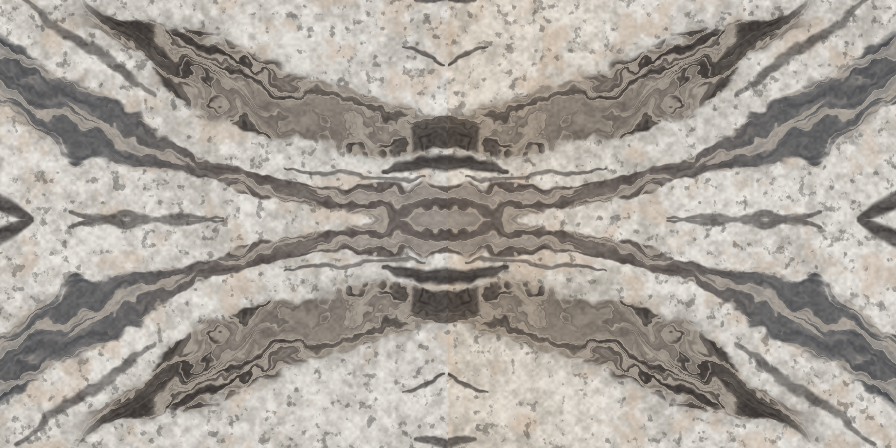
A Shadertoy shader for this texture:

```glsl
// Book-matched granite slab: pale speckled stone with folded dark bands mirrored on both axes.

float hash(vec2 p) {
    return fract(sin(dot(p, vec2(127.1, 311.7))) * 43758.5453);
}

float noise(vec2 p) {
    vec2 i = floor(p), f = fract(p);
    f = f * f * (3.0 - 2.0 * f);
    return mix(mix(hash(i), hash(i + vec2(1, 0)), f.x),
               mix(hash(i + vec2(0, 1)), hash(i + vec2(1, 1)), f.x), f.y);
}

float fbm(vec2 p) {
    float sum = 0.0, amp = 0.53;
    for (int i = 0; i < 4; i++) {
        sum += amp * noise(p);
        p = mat2(1.6, 1.2, -1.2, 1.6) * p + 5.3;
        amp *= 0.5;
    }
    return sum;
}

// Coverage of a ragged band; depth is 1 on its centre line and 0 on its edge.
float cover(float depth, float ragged) {
    return smoothstep(-0.08, 0.16, depth + ragged);
}

// Tapered streak between two points.
float streak(vec2 p, vec2 a, vec2 b, float width) {
    vec2 d = b - a;
    float t = clamp(dot(p - a, d) / dot(d, d), 0.0, 1.0);
    float w = width * (0.25 + 3.0 * t * (1.0 - t));
    return 1.0 - smoothstep(w * 0.5, w + 0.003, length(p - a - d * t));
}

// Thin mineral layers: x is the dark amount, y marks pale ribbons.
vec2 layers(float along, float across, float fold) {
    float bend = fbm(vec2(along * 11.0, across * 13.0));
    float n = fbm(vec2(along * 5.0, across * 42.0 + bend * fold));
    float fine = noise(vec2(along * 22.0, across * 150.0 + bend * fold * 3.0));
    float ribbon = 1.0 - smoothstep(0.025, 0.085, abs(n - 0.53));
    return vec2(smoothstep(0.72, 0.3, n) * 0.5 + 0.4 + 0.3 * (fine - 0.5), ribbon);
}

void mainImage(out vec4 fragColor, in vec2 fragCoord) {
    vec2 uv = fragCoord / iResolution.xy;
    vec2 p = uv * vec2(2.0, 1.0);
    float right = step(1.0, p.x);

    // Fold into one quadrant, with a slight slip across the seam
    vec2 q = abs(p - vec2(1.0, 0.51));
    q.x += 0.012 * right;
    vec2 w = q + 0.045 * (vec2(fbm(q * 8.0), fbm(q * 8.0 + 17.0)) - 0.5);
    w.y += 0.022 * (fbm(q * vec2(22.0, 30.0) + 3.0) - 0.5);
    float ragged = (fbm(w * vec2(13.0, 24.0)) - 0.5) * 1.1;

    // Pale crystalline ground
    float cloud = fbm(p * 9.0);
    float grain = fbm(p * 48.0);
    float speck = noise(p * 115.0 + 9.0);
    vec3 color = mix(vec3(0.73, 0.715, 0.685), vec3(0.87, 0.855, 0.83),
                     smoothstep(0.25, 0.65, grain * 0.65 + cloud * 0.35));
    color += 0.09 * (speck - 0.5);
    color = mix(color, vec3(0.79, 0.72, 0.65), 0.55 * smoothstep(0.54, 0.72, fbm(p * 17.0 + 31.0)));
    color *= 1.0 - 0.27 * smoothstep(0.61, 0.76, fbm(p * 62.0 + 4.0));

    // Wide arch, swelling midway along its length
    float archMid = 0.197 + 0.03 * w.x + 0.37 * w.x * w.x;
    float archHalf = 0.035 + 0.06 * smoothstep(0.0, 0.4, w.x) * (1.0 - smoothstep(0.5, 0.78, w.x));
    float archAcross = w.y - archMid;
    float archDepth = 1.0 - abs(archAcross) / archHalf;
    float arch = cover(archDepth, ragged) * (1.0 - smoothstep(0.74, 0.84, w.x));
    vec2 archLayer = layers(w.x, archAcross, 8.0);

    // Outer band, narrowing toward the centre and flaring again at the seam
    float limbMid = 0.035 + 0.28 * pow(w.x, 2.3);
    float limbHalf = 0.024 + 0.06 * smoothstep(0.5, 0.87, w.x) + 0.035 * (1.0 - smoothstep(0.0, 0.32, w.x));
    float limbAcross = w.y - limbMid;
    float limb = cover(1.0 - abs(limbAcross) / limbHalf, ragged * 0.9);
    vec2 limbLayer = layers(w.x + 4.0, limbAcross, 4.5);

    // Soft grey halo around the bands
    float halo = smoothstep(-0.45, 0.1, archDepth + ragged) * (1.0 - smoothstep(0.76, 0.9, w.x));
    color *= 1.0 - 0.1 * halo;

    // Bands: brown-black arch, cooler grey outer limb
    vec3 ribbonTint = vec3(0.73, 0.69, 0.64);
    float pocket = smoothstep(-0.02, 0.05, archAcross) * (1.0 - smoothstep(0.3, 0.52, w.x));
    vec3 archTone = mix(vec3(0.72, 0.68, 0.63), vec3(0.25, 0.23, 0.22), archLayer.x * (1.0 - 0.25 * pocket));
    archTone = mix(archTone, ribbonTint, archLayer.y * 0.65);
    color = mix(color, archTone, arch);

    float cool = smoothstep(0.45, 0.8, w.x);
    vec3 limbDark = mix(vec3(0.29, 0.26, 0.25), vec3(0.28, 0.285, 0.30), cool);
    vec3 limbTone = mix(vec3(0.76, 0.73, 0.69), limbDark, limbLayer.x * 0.95);
    limbTone = mix(limbTone, ribbonTint, limbLayer.y * 0.65);
    color = mix(color, limbTone, limb * 0.95);

    // Loose streaks, seam lens, axis thread and edge chevron
    float veins = streak(w, vec2(0.66, 0.27), vec2(0.96, 0.50), 0.013) * 0.65;
    veins = max(veins, streak(w, vec2(-0.1, 0.142), vec2(0.15, 0.122), 0.021));
    veins = max(veins, streak(w, vec2(0.0, 0.355), vec2(0.10, 0.385), 0.006) * 0.8);
    veins = max(veins, streak(w, vec2(0.05, 0.095), vec2(0.36, 0.115), 0.006) * 0.65);
    veins = max(veins, streak(w, vec2(-0.08, 0.50), vec2(0.08, 0.495), 0.012) * 0.8);
    veins = max(veins, streak(w, vec2(0.50, 0.0), vec2(0.85, 0.0), 0.009) * 0.7);
    veins = max(veins, streak(q + (w - q) * 0.3, vec2(0.93, 0.0), vec2(1.08, 0.085), 0.022) * 0.9);
    veins *= 0.65 + 0.6 * fbm(w * vec2(16.0, 70.0));
    color = mix(color, vec3(0.27, 0.255, 0.25), clamp(veins, 0.0, 1.0));

    // Mineral grit over everything, and a warmer right half near the seam
    color += 0.07 * (noise(p * 150.0 + 40.0) - 0.5);
    color *= mix(vec3(1.0), vec3(1.0, 0.975, 0.945), right * (1.0 - smoothstep(0.0, 0.6, q.x)));
    fragColor = vec4(clamp(color, 0.0, 1.0), 1.0);
}
```
